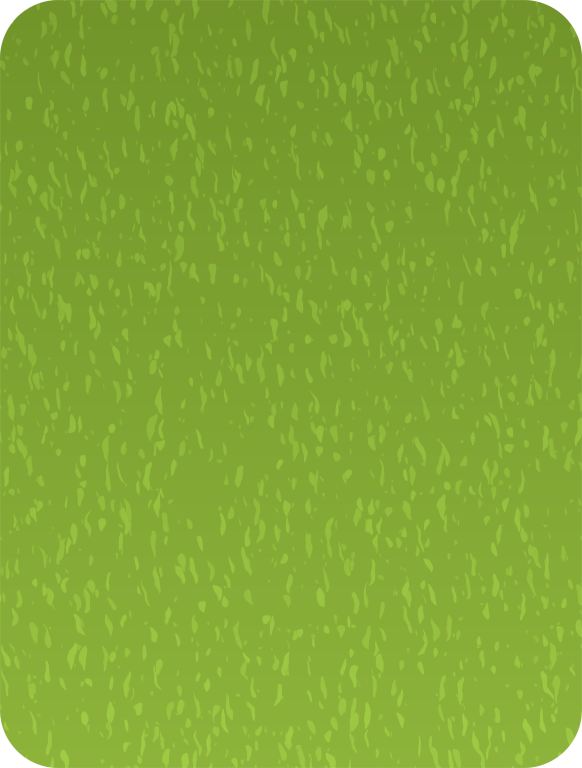
Reproduce this texture procedurally as a Shadertoy shader.

```glsl
// A rounded green card with a vertical gradient, covered in short upright flecks.
// Flecks are bent, tapered ellipses on jittered grids; gradient noise roughens
// their outlines and groups them into loose patches. Lengths are in canvas heights.

const vec3 TOP_GREEN = vec3(0.445, 0.580, 0.163);
const vec3 BOTTOM_GREEN = vec3(0.553, 0.703, 0.230);
const vec3 FLECK_LIFT = vec3(0.077, 0.098, 0.040);
const vec3 OUTSIDE = vec3(1.0);
const float CORNER_RADIUS = 0.076;

const vec2 LARGE_CELL = vec2(0.0205, 0.0330);
const vec2 LARGE_MIN = vec2(0.0019, 0.0055);   // half width, half length
const vec2 LARGE_MAX = vec2(0.0044, 0.0185);
const vec2 SMALL_CELL = vec2(0.0170, 0.0230);
const vec2 SMALL_MIN = vec2(0.0010, 0.0018);
const vec2 SMALL_MAX = vec2(0.0024, 0.0060);
const float LARGE_DENSITY = 0.78;
const float SMALL_DENSITY = 0.45;
const float PATCHINESS = 0.55;
const float LEAN = -0.07;
const float LEAN_SPREAD = 0.50;
const float BEND = 28.0;
const float TAPER = 0.9;
const vec2 ROUGH_FREQ = vec2(95.0, 60.0);
const vec2 ROUGH_AMOUNT = vec2(0.0050, 0.0040);

vec2 hash2(vec2 p) {
    vec3 q = fract(p.xyx * vec3(0.1031, 0.1030, 0.0973));
    q += dot(q, q.yzx + 33.33);
    return fract((q.xx + q.yz) * q.zy);
}

float cornerSlope(vec2 corner, vec2 offset) {
    float angle = 6.2832 * hash2(corner + 71.0).x;
    return dot(vec2(cos(angle), sin(angle)), offset);
}

float gradientNoise(vec2 p) {
    vec2 i = floor(p), f = p - i;
    vec2 u = f * f * f * (f * (f * 6.0 - 15.0) + 10.0);
    vec2 e = vec2(1.0, 0.0);
    float low = mix(cornerSlope(i, f), cornerSlope(i + e, f - e), u.x);
    float high = mix(cornerSlope(i + e.yx, f - e.yx), cornerSlope(i + 1.0, f - 1.0), u.x);
    return mix(low, high, u.y);
}

// Approximate signed distance to an ellipse, scaled by its local slope.
float ellipseDistance(vec2 p, vec2 radii) {
    vec2 v = p / radii;
    float k = length(v);
    return k * (k - 1.0) / max(length(v / radii), 1e-4);
}

// Strength of the brightest fleck of one grid at p.
float fleckLayer(vec2 p, vec2 cell, vec2 minSize, vec2 maxSize,
                 float density, float seed, float pixel) {
    vec2 home = floor(p / cell);
    float strength = 0.0;
    for (int y = -1; y <= 1; y++)
    for (int x = -1; x <= 1; x++) {
        vec2 id = home + vec2(x, y);
        vec2 place = hash2(id + seed);
        vec2 size = hash2(id + seed + 17.3);
        vec2 form = hash2(id + seed + 41.7);
        vec2 fate = hash2(id + seed + 89.1);

        vec2 center = (id + place) * cell;
        float patches = PATCHINESS * gradientNoise(center * 9.0 + seed);
        if (fate.x > density + patches) continue;

        vec2 q = p - center;
        vec2 radii = mix(minSize, maxSize, vec2(size.x, pow(size.y, 1.5)));
        q.x -= q.y * (LEAN + LEAN_SPREAD * (form.x - 0.5));
        q.x -= q.y * q.y * BEND * (form.y - 0.5);
        float along = clamp(q.y / radii.y, -1.0, 1.0);
        radii.x *= 1.0 + TAPER * (size.x - 0.5) * along;

        float cover = smoothstep(pixel, -pixel, ellipseDistance(q, radii));
        strength = max(strength, cover * mix(0.7, 1.0, fate.y));
    }
    return strength;
}

float roundedBox(vec2 p, vec2 halfSize, float radius) {
    vec2 q = abs(p) - halfSize + radius;
    return length(max(q, 0.0)) + min(max(q.x, q.y), 0.0) - radius;
}

void mainImage(out vec4 fragColor, in vec2 fragCoord) {
    float pixel = 1.0 / iResolution.y;
    vec2 p = fragCoord * pixel;
    vec2 canvas = iResolution.xy * pixel;

    // Roughened coordinates give the flecks uneven outlines
    vec2 rough = vec2(gradientNoise(p * ROUGH_FREQ),
                      gradientNoise(p * ROUGH_FREQ + 37.5));
    vec2 warped = p + ROUGH_AMOUNT * rough;

    // Flecks, large and small
    float large = fleckLayer(warped, LARGE_CELL, LARGE_MIN, LARGE_MAX,
                             LARGE_DENSITY, 5.0, 0.8 * pixel);
    float small = fleckLayer(warped, SMALL_CELL, SMALL_MIN, SMALL_MAX,
                             SMALL_DENSITY, 203.0, 0.8 * pixel);

    // Card colour and rounded corners
    vec3 color = mix(BOTTOM_GREEN, TOP_GREEN, p.y);
    color += FLECK_LIFT * max(large, 0.75 * small);
    float edge = roundedBox(p - 0.5 * canvas, 0.5 * canvas, CORNER_RADIUS);
    color = mix(color, OUTSIDE, smoothstep(-0.7 * pixel, 0.7 * pixel, edge));
    fragColor = vec4(color, 1.0);
}
```
